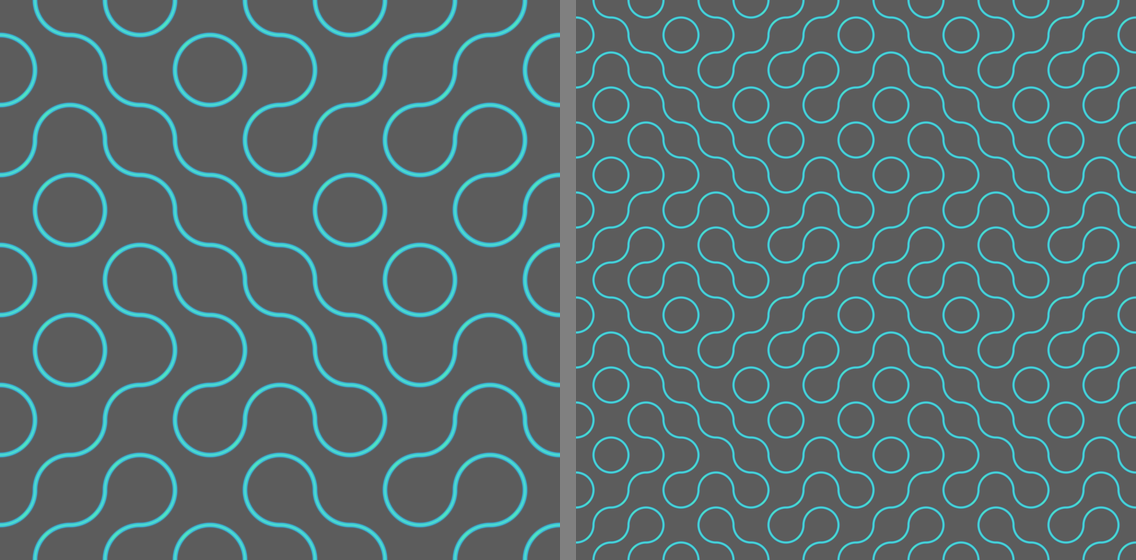
Left: one tile. Right: repeated 2 by 2.
Reproduce this pattern procedurally as a WebGL 2 fragment shader.

```glsl
#version 300 es
precision highp float;

uniform vec2 u_resolution;
out vec4 fragColor;

#define REPEATS 8.0
#define ARC_RADIUS 0.5
#define HALF_WIDTH 0.034
#define EDGE_SOFTNESS 0.006
#define GLINT_AMOUNT 0.6
#define BACKGROUND vec3(0.36, 0.36, 0.36)
#define CORE_COLOR vec3(0.31, 0.89, 0.80)
#define RIM_COLOR vec3(0.20, 0.66, 0.86)
#define GLINT_COLOR vec3(0.33, 0.95, 0.68)

float hash(vec2 cell) {
    return fract(sin(dot(cell, vec2(12.9898, 78.233))) * 43758.5453);
}

void main() {
    vec2 grid = gl_FragCoord.xy / u_resolution * REPEATS;
    vec2 cell = mod(floor(grid), REPEATS);
    vec2 local = fract(grid);

    // Each tile takes one of two mirrored orientations
    bool mirrored = hash(cell) < 0.5;
    if (mirrored) local.x = 1.0 - local.x;

    // Offset from the nearer of the two arc centres
    vec2 offset = local.x + local.y < 1.0 ? local : 1.0 - local;
    float dist = abs(length(offset) - ARC_RADIUS);

    // Blue rim, turquoise core
    float across = clamp(dist / HALF_WIDTH, 0.0, 1.0);
    vec3 lineColor = mix(CORE_COLOR, RIM_COLOR, across);

    // Green glint halfway along the mirrored arcs
    float diagonal = 2.0 * offset.x * offset.y / max(dot(offset, offset), 1e-4);
    float glint = smoothstep(0.88, 1.0, diagonal) * (1.0 - across);
    if (mirrored) lineColor = mix(lineColor, GLINT_COLOR, GLINT_AMOUNT * glint);

    // Smooth line edge
    float pixel = REPEATS / min(u_resolution.x, u_resolution.y);
    float soft = EDGE_SOFTNESS + 0.5 * pixel;
    float coverage = 1.0 - smoothstep(HALF_WIDTH - soft, HALF_WIDTH + soft, dist);

    fragColor = vec4(mix(BACKGROUND, lineColor, coverage), 1.0);
}
```
